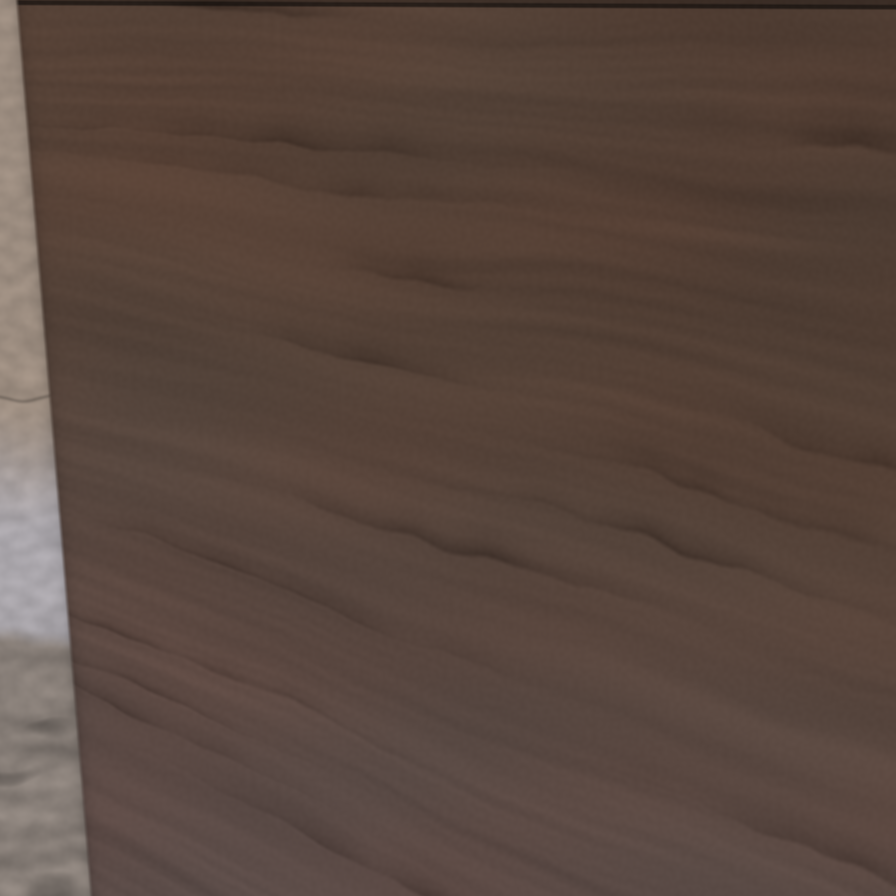
Give the GLSL for this texture, as a Shadertoy shader.

```glsl
// A dark brown wood panel beside a narrow strip of pale weathered wall.
// Grain follows a fan of lines that steepen downward; stretched gradient noise
// gives the streaks, and a loop adds wavy seams sharp below and soft above.

#define GRAIN_SLOPE 0.03
#define GRAIN_FAN 0.62
#define GRAIN_WARP 0.022
#define STREAK_CONTRAST 0.105
#define SEAM_COUNT 20
#define SEAM_DEPTH 0.30
#define EDGE_SOFTNESS 0.003
#define WOOD_WARM vec3(0.338, 0.260, 0.216)
#define WOOD_COOL vec3(0.362, 0.300, 0.285)
#define WALL_WARM vec3(0.610, 0.550, 0.500)
#define WALL_BLUE vec3(0.665, 0.650, 0.670)
#define WALL_GREY vec3(0.520, 0.485, 0.460)

vec2 hash2(vec2 p) {
    vec3 q = fract(vec3(p.xyx) * vec3(0.1031, 0.1030, 0.0973));
    q += dot(q, q.yzx + 33.33);
    return fract((q.xx + q.yz) * q.zy);
}

float cornerGradient(vec2 cell, vec2 offset) {
    float angle = 6.2832 * hash2(cell).x;
    return dot(vec2(cos(angle), sin(angle)), offset);
}

// Gradient noise, roughly -0.7 to 0.7
float gnoise(vec2 p) {
    vec2 i = floor(p), f = p - i;
    vec2 w = f * f * f * (f * (f * 6.0 - 15.0) + 10.0);
    vec2 e = vec2(1.0, 0.0);
    float low = mix(cornerGradient(i, f), cornerGradient(i + e, f - e), w.x);
    float high = mix(cornerGradient(i + e.yx, f - e.yx),
                     cornerGradient(i + e.xx, f - e.xx), w.x);
    return mix(low, high, w.y);
}

// x runs along the grain, y numbers the grain line
vec2 grainCoords(vec2 p) {
    float line = (p.y + p.x * (GRAIN_SLOPE + GRAIN_FAN)) / (1.0 + GRAIN_FAN * p.x);
    line += GRAIN_WARP * gnoise(vec2(p.x * 2.6, line * 6.0) + 7.0);
    line += 0.004 * gnoise(vec2(p.x * 11.0, line * 22.0) + 31.0);
    return vec2(p.x, line);
}

float streaks(vec2 g) {
    float broad = gnoise(vec2(g.x * 1.5, g.y * 13.0) + 3.0);
    float medium = gnoise(vec2(g.x * 2.2, g.y * 36.0) + 17.0);
    float fine = gnoise(vec2(g.x * 3.0, g.y * 95.0) + 43.0);
    float patches = smoothstep(-0.3, 0.4, gnoise(g * vec2(2.0, 7.0) + 59.0));
    return 0.75 * broad + 0.65 * medium + fine * mix(0.25, 0.9, patches);
}

// Darkness of the scattered seams
float seams(vec2 g) {
    float dark = 0.0;
    for (int i = 0; i < SEAM_COUNT; i++) {
        float id = float(i);
        vec2 place = hash2(vec2(id, 5.0)), shape = hash2(vec2(id, 19.0));
        float wobble = 0.009 * gnoise(vec2(g.x * 10.0, id * 3.7))
                     + 0.004 * gnoise(vec2(g.x * 27.0, id * 5.3));
        float d = g.y - (id + place.x) / float(SEAM_COUNT) - wobble;
        float along = (g.x - 0.08 - 0.92 * place.y) / mix(0.07, 0.30, shape.x);
        float body = exp(-max(d, 0.0) / mix(0.005, 0.016, shape.y));
        float patchy = 0.65 + 0.9 * gnoise(vec2(g.x * 13.0, id * 2.9 + 0.4));
        dark = max(dark, smoothstep(-0.004, 0.002, d) * body
                       * exp(-along * along * 1.5) * patchy);
    }
    return dark;
}

vec3 woodColor(vec2 p) {
    vec2 g = grainCoords(p);
    float cool = smoothstep(0.85, 0.0, p.y + 0.30 * p.x);
    vec3 col = mix(WOOD_WARM, WOOD_COOL, cool);
    col += vec3(0.022, 0.002, -0.003) * gnoise(p * vec2(3.0, 6.0) + 11.0);
    col *= 1.0 + STREAK_CONTRAST * streaks(g);
    col *= 1.0 - 0.08 * smoothstep(0.3, 1.0, p.x) * smoothstep(0.3, 0.8, p.y);
    return col * (1.0 - SEAM_DEPTH * vec3(0.92, 1.0, 1.05) * seams(g));
}

vec3 wallColor(vec2 p) {
    float y = p.y + 0.012 * gnoise(p * vec2(20.0, 9.0));
    vec3 col = mix(WALL_BLUE, WALL_WARM, smoothstep(0.40, 0.56, y));
    col = mix(WALL_GREY, col, smoothstep(0.275, 0.30, y));
    float lower = smoothstep(0.30, 0.22, y);
    col *= 1.0 + mix(0.05, 0.24, lower) * gnoise(vec2(p.x * 7.0, y * 38.0) + 23.0);
    col *= 1.0 + 0.10 * gnoise(p * vec2(45.0, 70.0));
    float cracks = exp(-pow((y - 0.557) / 0.0025, 2.0))
                 + lower * smoothstep(0.25, 0.5, gnoise(vec2(p.x * 9.0, y * 27.0)));
    return col * (1.0 - 0.20 * min(cracks, 1.0));
}

void mainImage(out vec4 fragColor, in vec2 fragCoord) {
    vec2 p = fragCoord / iResolution.xy;

    // Slanted left side of the panel, with a narrow contact shadow
    float side = p.x - mix(0.102, 0.019, p.y);
    float panel = smoothstep(-EDGE_SOFTNESS, EDGE_SOFTNESS, side);
    vec3 wood = woodColor(p) * (1.0 - 0.16 * exp(-max(side, 0.0) / 0.006));
    vec3 wall = wallColor(p) * (1.0 - 0.15 * exp(min(side, 0.0) / 0.005));

    // Dark gap along the top edge
    float gap = p.y - mix(0.997, 0.992, p.x);
    wood *= 1.0 - 0.25 * smoothstep(0.0, 0.004, gap);
    wood *= 1.0 - 0.55 * smoothstep(0.004, 0.001, abs(gap));

    vec3 col = mix(wall, wood, panel);
    col += 0.010 * gnoise(p * 150.0);
    fragColor = vec4(clamp(col, 0.0, 1.0), 1.0);
}
```
